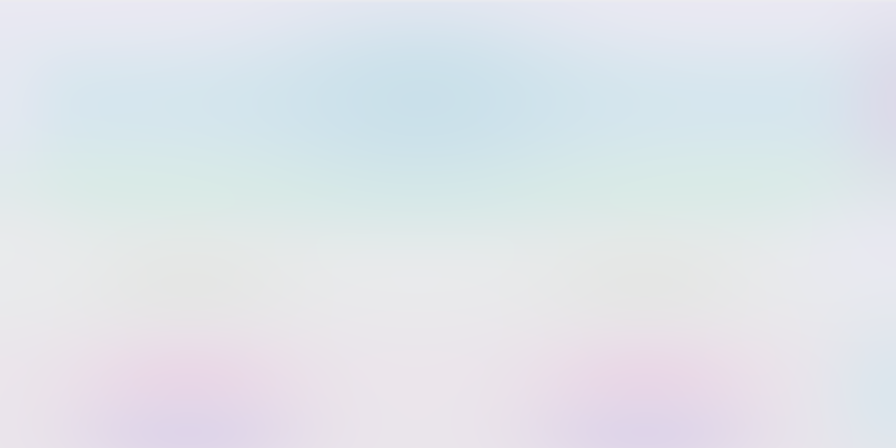
A Shadertoy shader for this background:

```glsl
// Soft pastel haze: blue sky glow over a mint band, with twin pink and lavender pools below.
#define SKY_CENTER vec2(0.47, 0.78)
#define SKY_RADIUS vec2(0.17, 0.20)
#define POOL_FIRST_X 0.21
#define POOL_SPACING 0.51
#define POOL_COUNT 2
#define POOL_WIDTH 0.125
#define RIM_HEIGHT 0.004

const vec3 PEARL    = vec3(0.915, 0.912, 0.950);
const vec3 ICE      = vec3(0.840, 0.903, 0.932);
const vec3 MINT     = vec3(0.852, 0.919, 0.905);
const vec3 MIST     = vec3(0.914, 0.920, 0.925);
const vec3 BLUSH    = vec3(0.921, 0.901, 0.922);
const vec3 SKY      = vec3(0.785, 0.875, 0.915);
const vec3 PINK     = vec3(0.915, 0.835, 0.900);
const vec3 LAVENDER = vec3(0.865, 0.825, 0.912);
const vec3 SAND     = vec3(0.888, 0.896, 0.884);
const vec3 LILAC    = vec3(0.865, 0.850, 0.910);
const vec3 PALEBLUE = vec3(0.855, 0.902, 0.930);

// Gaussian falloff around an elliptical center
float glow(vec2 p, vec2 center, vec2 radius) {
    vec2 d = (p - center) / radius;
    return exp(-dot(d, d));
}

// Vertical blend from blush at the bottom to pearl at the top
vec3 verticalHaze(float y) {
    vec3 color = mix(BLUSH, MIST, smoothstep(0.15, 0.42, y));
    color = mix(color, MINT, smoothstep(0.38, 0.60, y));
    color = mix(color, ICE, smoothstep(0.57, 0.76, y));
    return mix(color, PEARL, smoothstep(0.77, 1.0, y));
}

void mainImage(out vec4 fragColor, in vec2 fragCoord) {
    vec2 uv = fragCoord / iResolution.xy;
    vec3 color = verticalHaze(uv.y);

    // Blue glow in the upper middle
    color = mix(color, SKY, 0.85 * glow(uv, SKY_CENTER, SKY_RADIUS));

    // Twin columns: sand above pink above lavender
    for (int i = 0; i < POOL_COUNT; i++) {
        float x = POOL_FIRST_X + POOL_SPACING * float(i);
        color = mix(color, SAND, 0.65 * glow(uv, vec2(x, 0.37), vec2(POOL_WIDTH, 0.12)));
        color = mix(color, PINK, 0.85 * glow(uv, vec2(x, 0.14), vec2(POOL_WIDTH, 0.12)));
        color = mix(color, LAVENDER, 0.85 * glow(uv, vec2(x, 0.03), vec2(POOL_WIDTH, 0.09)));
    }

    // Side tints
    color = mix(color, PEARL, 0.65 * glow(uv, vec2(0.0, 0.80), vec2(0.06, 0.25)));
    color = mix(color, MIST, 0.80 * glow(uv, vec2(0.0, 0.44), vec2(0.09, 0.12)));
    color = mix(color, PEARL, 0.80 * glow(uv, vec2(1.0, 0.44), vec2(0.11, 0.15)));
    color = mix(color, LILAC, 0.90 * glow(uv, vec2(1.01, 0.77), vec2(0.07, 0.19)));
    color = mix(color, PALEBLUE, 0.90 * glow(uv, vec2(1.0, 0.12), vec2(0.08, 0.18)));

    // Pale rim along the top
    color = mix(color, vec3(0.93), 0.6 * smoothstep(1.0 - 2.0 * RIM_HEIGHT, 1.0, uv.y));

    fragColor = vec4(color, 1.0);
}
```
